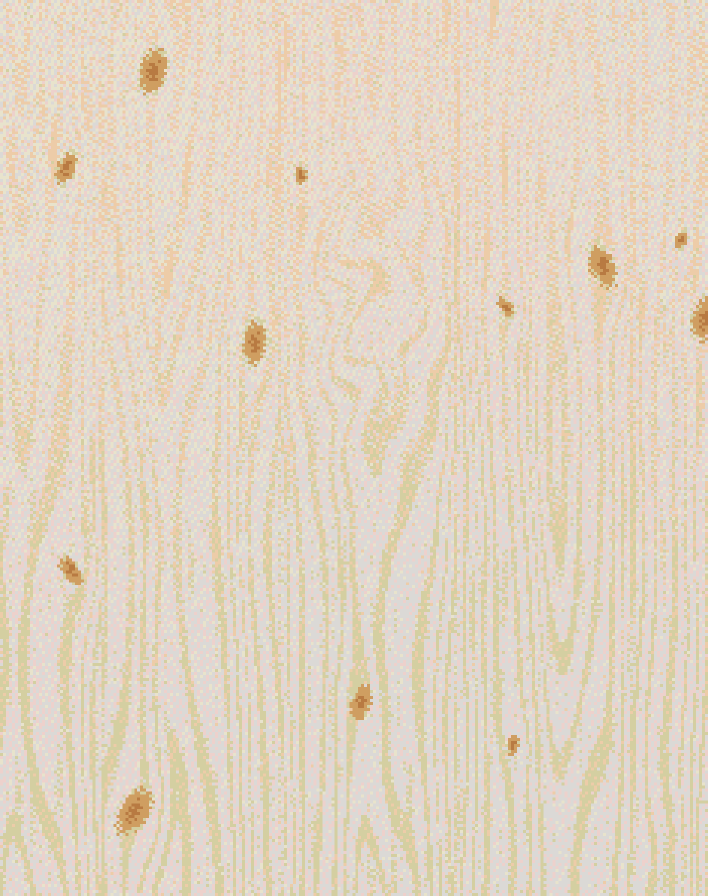
A WebGL 2 fragment shader for this texture:

```glsl
#version 300 es
precision highp float;
// Pale pine boards with upright grain, arches and knots, drawn in dithered tones.
uniform vec2 u_resolution;
out vec4 fragColor;

#define CELLS 300.0        // dither cells per canvas height
#define BOARD_WIDTH 0.197
#define FIRST_SEAM 0.115
#define RING_DENSITY 76.0
#define WOBBLE 0.0055
#define ARCH_DEPTH 0.034
#define GRAIN_STRENGTH 0.97
#define STREAK_SCALE vec2(30.0, 3.2)
#define KNOTS 15
#define BURL 7             // index of the knot that only bends the grain
#define KNOT_SIZE 0.019
#define EDGE_BLUR 0.1      // in pixels

const float TAU = 6.28319;
const vec3 GREY = vec3(0.86, 0.85, 0.84);
const vec3 PINK = vec3(0.93, 0.82, 0.80);
const vec3 CREAM = vec3(0.91, 0.89, 0.80);
const vec3 PEACH = vec3(0.93, 0.80, 0.66);
const vec3 STRAW = vec3(0.83, 0.81, 0.63);
const vec3 AMBER = vec3(0.81, 0.62, 0.38);
const vec3 BROWN = vec3(0.72, 0.48, 0.26);

float hash(vec2 p) {
    return fract(sin(dot(p, vec2(127.1, 311.7))) * 4375.85);
}

// Evenly spread threshold, loosened by a little randomness.
float dither(vec2 cell, vec2 slope) {
    return fract(dot(cell, slope) + 0.3 * hash(cell + slope));
}

// Distance to the nearest scattered point.
float cellular(vec2 p) {
    vec2 id = floor(p);
    float nearest = 1.0;
    for (int j = -1; j <= 1; j++)
        for (int i = -1; i <= 1; i++) {
            vec2 n = id + vec2(i, j);
            vec2 point = n + vec2(hash(n), hash(n + 41.3));
            nearest = min(nearest, length(point - p));
        }
    return nearest;
}

vec3 wood(vec2 cell) {
    vec2 p = (cell + 0.5) / CELLS;
    float across = (p.x - FIRST_SEAM) / BOARD_WIDTH;
    float board = floor(across);
    float seed = hash(vec2(board, 7.0));
    vec2 local = vec2((fract(across) - 0.5) * BOARD_WIDTH, p.y);
    float grainThreshold = dither(cell, vec2(0.7549, 0.5698));
    float hueThreshold = dither(cell, vec2(0.5698, 0.2451));

    // Knots push the grain of their own board aside; some stay hidden below.
    float bend = 0.0;
    float knot = 10.0;
    for (int i = 0; i < KNOTS; i++) {
        if (float(i % 5 - 1) != board) continue;
        vec2 id = vec2(i, 3.0);
        vec2 center = vec2((hash(id) - 0.5) * 0.98 * BOARD_WIDTH,
                           (float(i / 5) + hash(id + 5.0)) / 3.0);
        float size = KNOT_SIZE * mix(0.35, 1.0, hash(id + 9.0));
        if (i == BURL) {
            center.x *= 0.3;
            size = KNOT_SIZE * 2.0;
        }
        vec2 d = local - center;
        vec2 q = d * vec2(1.0, 0.5) / (size * 2.2);
        float reach = exp(-dot(q, q));
        bend += (d.x * 0.75 + 0.25 * size) * reach;
        if (i == BURL) bend += 0.012 * sin(d.y * 50.0 + abs(d.x) * 45.0) * reach;
        float tilt = (hash(id + 13.0) - 0.5) * 1.6;
        vec2 t = mat2(cos(tilt), sin(tilt), -sin(tilt), cos(tilt)) * d;
        bool hidden = i == BURL || hash(id + 17.0) < 0.3;
        if (!hidden) knot = min(knot, length(t / vec2(size * 0.8, size * 1.5)));
    }

    // Growth rings cut lengthwise: straight at the sides, arched in the middle.
    float x = local.x - bend - (seed - 0.5) * 0.1;
    x += WOBBLE * (sin(p.y * 7.0 + seed * 30.0 + local.x * 14.0)
                   + 0.3 * sin(p.y * 19.0 + seed * 50.0 + local.x * 40.0));
    float depth = ARCH_DEPTH * (1.0 + 0.6 * sin(p.y * 4.3 + seed * 20.0)
                                + 0.1 * sin(p.y * 11.0 + seed * 9.0));
    float rings = RING_DENSITY * length(vec2(x, depth)) + 0.35 * sin(x * 90.0);
    float thinness = 0.1 * sin(rings * 2.4 + seed * 8.0 + p.y * 3.0);
    float wave = 0.5 + 0.5 * sin(TAU * rings);
    float line = smoothstep(0.66 + thinness, 0.88 + thinness, wave);
    float fine = smoothstep(0.7, 1.0, sin(TAU * 97.0 * x + 2.0 * sin(x * 60.0)));

    // Grain is faint near the top, with loose streaks and thin seams added.
    float height = smoothstep(0.2, 0.9, p.y + 0.07 * sin(p.x * 9.0));
    float grain = max(line * GRAIN_STRENGTH, 0.2 * fine) * mix(1.0, 0.42, height);
    grain += 0.05 * height;
    float streak = cellular(vec2(x + board * 0.3, p.y) * STREAK_SCALE);
    grain += 0.6 * smoothstep(0.17, 0.06, streak);
    float seam = BOARD_WIDTH * 0.5 - abs(local.x);
    grain += 0.4 * smoothstep(0.004, 0.001, seam);

    // Choose one tone for each cell.
    float rough = knot + (grainThreshold - 0.5) * 0.5;
    if (rough < 0.4) return BROWN;
    if (rough < 1.0) return AMBER;
    if (rough < 1.15) return STRAW;
    if (grainThreshold < grain)
        return hueThreshold < mix(0.22, 0.95, height) ? PEACH : STRAW;
    float creamShare = mix(0.08, 0.4, height) + 0.12 * (0.4 - p.x);
    float pinkShare = 0.3 + 0.07 * sin(p.x * 8.0 + p.y * 5.0);
    if (hueThreshold < creamShare) return CREAM;
    return hueThreshold < creamShare + pinkShare ? PINK : GREY;
}

void main() {
    // Four close samples per pixel smooth the cell edges.
    vec3 color = vec3(0.0);
    for (int i = 0; i < 4; i++) {
        vec2 offset = (vec2(i % 2, i / 2) * 2.0 - 1.0) * EDGE_BLUR;
        color += wood(floor((gl_FragCoord.xy + offset) / u_resolution.y * CELLS));
    }
    fragColor = vec4(color * 0.25, 1.0);
}
```
